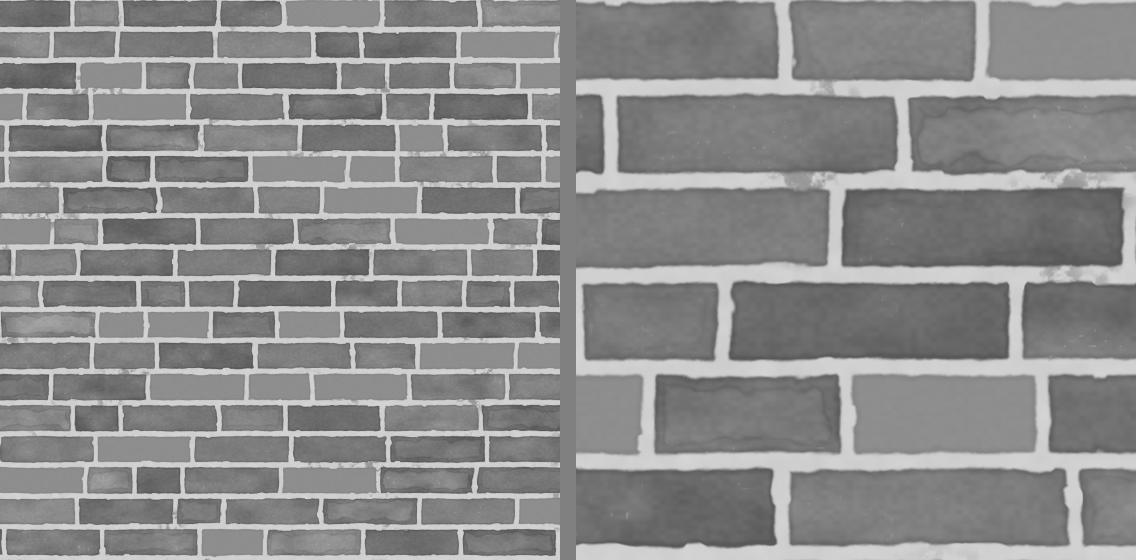
Left: the whole. Right: its middle third, enlarged.
Reproduce this texture procedurally as a three.js fragment shader.

```glsl
varying vec2 vUv;

const float ROWS = 18.0;
const float ROW_SHIFT = 0.06;
const float LONG_BRICK = 0.1745;
const float MID_BRICK = 0.117;
const float SHORT_BRICK = 0.0865;
const vec2 HALF_JOINT = vec2(0.0041, 0.0049);
const float CORNER = 0.002;
const float EDGE_SOFT = 0.0011;
const float EDGE_WOBBLE = 0.0024;
const float DARK_BRICK = 0.40;
const float LIGHT_BRICK = 0.555;
const float MORTAR = 0.815;
const float GRIME = 0.56;
const float PLAIN_SHARE = 0.22;

float hash(vec2 p) {
  vec3 q = fract(p.xyx * vec3(0.1031, 0.1030, 0.0973));
  q += dot(q, q.yzx + 33.33);
  return fract((q.x + q.y) * q.z);
}

float noise(vec2 p) {
  vec2 cell = floor(p);
  vec2 f = fract(p);
  f = f * f * (3.0 - 2.0 * f);
  float low = mix(hash(cell), hash(cell + vec2(1.0, 0.0)), f.x);
  float high = mix(hash(cell + vec2(0.0, 1.0)), hash(cell + 1.0), f.x);
  return mix(low, high, f.y);
}

float fbm(vec2 p) {
  float sum = 0.0;
  float amp = 0.533;
  for (int i = 0; i < 4; i++) {
    sum += amp * noise(p);
    p = p * 2.03 + 17.0;
    amp *= 0.5;
  }
  return sum;
}

float brickWidth(float pick) {
  if (pick < 0.58) return LONG_BRICK;
  return pick < 0.8 ? SHORT_BRICK : MID_BRICK;
}

// Returns left edge, width and index of the brick at x
vec3 findBrick(float x, float row) {
  float left = -LONG_BRICK * hash(vec2(row, 71.0));
  float width = LONG_BRICK;
  float index = 0.0;
  for (int i = 0; i < 16; i++) {
    index = float(i);
    width = brickWidth(hash(vec2(index + 5.0, row * 3.0 + 11.0)));
    if (x < left + width) break;
    left += width;
  }
  return vec3(left, width, index);
}

float brickShade(vec2 uv, vec2 id, float inset) {
  float tone = hash(id + 31.0);
  float plain = step(1.0 - PLAIN_SHARE, tone);
  float wear = (1.0 - plain) * mix(0.25, 1.0, hash(id + 53.0));
  vec2 p = uv + id * 0.37;
  float shade = mix(DARK_BRICK, LIGHT_BRICK, mix(tone * 1.05, 1.0, plain));

  // Cloudy firing marks
  float cloud = fbm(p * vec2(20.0, 32.0));
  shade += (cloud - 0.5) * 0.24 * wear;

  // Worn centre with a dark outline
  float depth = inset + (fbm(p * 42.0 + 9.0) - 0.5) * 0.016;
  float patchWear = wear * smoothstep(0.35, 0.75, hash(id + 83.0));
  float outline = 1.0 - smoothstep(0.0, 0.0022, abs(depth - 0.007));
  shade += patchWear * (0.055 * smoothstep(0.006, 0.012, depth) - 0.04 * outline);

  // Dark rim, fine grain and pale flecks
  shade -= 0.065 * (1.0 - smoothstep(0.0, 0.0045, inset)) * mix(1.0, 0.5, plain);
  shade += (noise(uv * vec2(260.0, 340.0)) - 0.5) * mix(0.035, 0.012, plain);
  float fleck = smoothstep(0.88, 0.97, noise(uv * 330.0 + 40.0));
  shade += 0.09 * fleck * wear * smoothstep(0.5, 0.65, cloud);
  return clamp(shade, 0.35, 0.64);
}

float mortarShade(vec2 uv, float gap) {
  float shade = MORTAR + (fbm(uv * 90.0) - 0.5) * 0.05;
  float stain = smoothstep(0.62, 0.78, fbm(uv * 13.0 + 3.0));
  float spots = smoothstep(0.45, 0.68, fbm(uv * 130.0));
  shade = mix(shade, GRIME, stain * spots * 0.85);
  return shade - 0.07 * (1.0 - smoothstep(0.0, 0.002, gap));
}

void main() {
  // Slightly crooked courses
  vec2 uv = vUv;
  uv.x += (noise(vUv * vec2(14.0, 36.0)) - 0.5) * 0.004;
  uv.y += (noise(vUv * vec2(16.0, 18.0) + 8.0) - 0.5) * 0.0018;

  // Brick cell
  float course = (1.0 - uv.y) * ROWS + ROW_SHIFT;
  float row = floor(course);
  vec3 brick = findBrick(uv.x, row);
  vec2 size = vec2(brick.y, 1.0 / ROWS);
  vec2 local = vec2(uv.x - brick.x, fract(course) / ROWS) - 0.5 * size;

  // Rounded brick with ragged edges
  vec2 q = abs(local) - 0.5 * size + HALF_JOINT + CORNER;
  float dist = length(max(q, 0.0)) + min(max(q.x, q.y), 0.0) - CORNER;
  dist += (fbm(vUv * 120.0) - 0.5) * EDGE_WOBBLE;
  float chip = smoothstep(0.74, 0.88, noise(vUv * 62.0 + 21.0));
  dist += chip * 0.0018;

  float face = brickShade(vUv, vec2(brick.z, row), max(-dist, 0.0));
  float joint = mortarShade(vUv, max(dist, 0.0));
  float shade = mix(face, joint, smoothstep(-EDGE_SOFT, EDGE_SOFT, dist));
  gl_FragColor = vec4(vec3(shade), 1.0);
}
```
